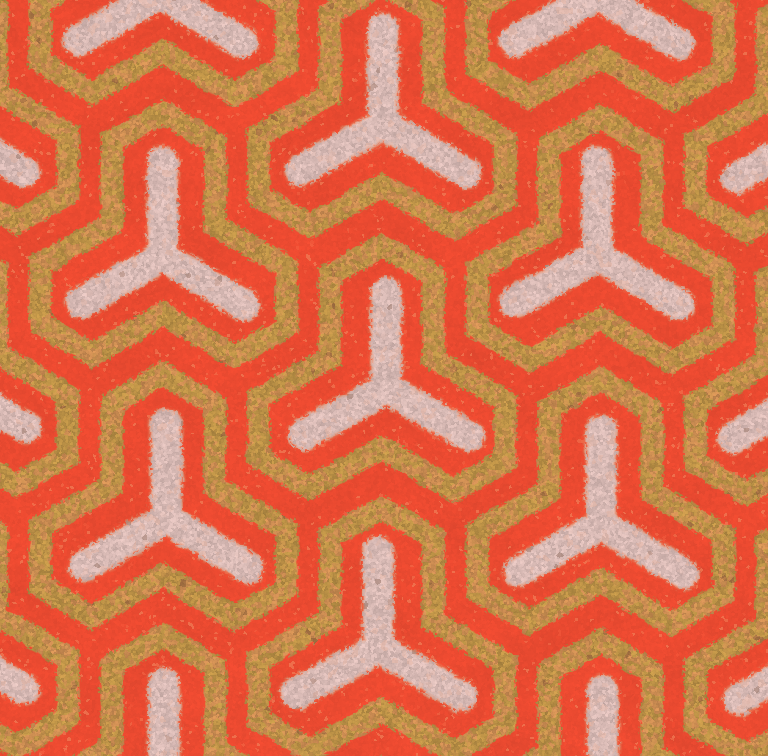
Give the GLSL for this pattern, as a Shadertoy shader.

```glsl
// Interlocking three-armed tortoiseshell motifs: silver tripods in gold outlines on red, with printed grain.
#define REPEATS_DOWN 2.885
#define COLUMN_PITCH 0.834
#define COLUMN_SHEAR 0.012
#define SILVER_RADIUS 0.060
#define SILVER_LENGTH 0.362
#define INNER_HALF_WIDTH 0.153
#define INNER_CAP 0.426
#define BAND_WIDTH 0.088
#define GRAIN_SCALE 95.0
#define EDGE_ROUGHNESS 0.016
#define RED vec3(0.92, 0.29, 0.19)
#define SILVER vec3(0.85, 0.73, 0.71)

vec2 hash2(vec2 p) {
    vec3 q = fract(p.xyx * vec3(0.1031, 0.1030, 0.0973));
    q += dot(q, q.yzx + 33.33);
    return fract((q.xx + q.yz) * q.zy);
}

// Cellular noise: x = distance to the nearest grain, y = random tone of that grain
vec2 grainNoise(vec2 p) {
    vec2 cell = floor(p), best = vec2(9.0, 0.0);
    for (int j = -1; j <= 1; j++)
    for (int i = -1; i <= 1; i++) {
        vec2 id = cell + vec2(i, j);
        float d = length(id + hash2(id + 500.0) - p);
        if (d < best.x) best = vec2(d, hash2(id + 917.0).x);
    }
    return best;
}

// Layered sines for slow wobble of edges and ink
float wobble(vec2 p) {
    return 0.5 * sin(p.x + 1.7 * sin(p.y)) + 0.3 * sin(2.3 * p.y - 1.1 * p.x)
         + 0.2 * sin(4.1 * p.x + 3.7 * p.y);
}

// Fold the three arms onto the upward one
vec2 foldArms(vec2 p) {
    vec2 normal = vec2(-0.5, 0.866025);
    p.x = abs(p.x);
    p -= 2.0 * min(dot(p, normal), 0.0) * normal;
    return vec2(abs(p.x), p.y);
}

float pointedTripod(vec2 p) {
    p = foldArms(p);
    return max(p.x - INNER_HALF_WIDTH, dot(p, vec2(0.5, 0.866025)) - INNER_CAP);
}

float roundedTripod(vec2 p) {
    p = foldArms(p);
    return length(p - vec2(0.0, clamp(p.y, 0.0, SILVER_LENGTH))) - SILVER_RADIUS;
}

void mainImage(out vec4 fragColor, in vec2 fragCoord) {
    vec2 p = (fragCoord - 0.5 * iResolution.xy) / iResolution.y * REPEATS_DOWN;
    p += vec2(0.008, 0.038);
    p.y += COLUMN_SHEAR * p.x;
    float soft = max(0.8 * REPEATS_DOWN / iResolution.y, 0.004);

    // Nearest motif in a staggered lattice; the silver is slightly off register
    float outline = 9.0, silver = 9.0;
    float column = floor(p.x / COLUMN_PITCH + 0.5);
    for (int i = -1; i <= 1; i++) {
        float c = column + float(i);
        float stagger = 0.5 * mod(c, 2.0);
        float row = floor(p.y - stagger + 0.5);
        for (int j = -1; j <= 1; j++) {
            float r = row + float(j);
            vec2 local = p - vec2(c * COLUMN_PITCH, r + stagger);
            vec2 shift = (hash2(vec2(c, r) + 40.0) - 0.5) * 0.035;
            outline = min(outline, pointedTripod(local));
            silver = min(silver, roundedTripod(local - shift));
        }
    }

    // Rough, stippled edges
    vec2 grain = grainNoise(p * GRAIN_SCALE);
    float fine = grainNoise(p * GRAIN_SCALE * 0.55 + 70.0).y;
    float rough = (grain.y - 0.5) * EDGE_ROUGHNESS + 0.004 * wobble(p * 26.0);
    float band = abs(outline - 0.5 * BAND_WIDTH) - 0.5 * BAND_WIDTH + rough;
    silver += rough;
    float goldMask = 1.0 - smoothstep(-soft, soft, band);
    float silverMask = 1.0 - smoothstep(-soft, soft, silver);

    // Inks: metallic grains vary more than the flat red
    float tone = (grain.y - 0.5) * 0.20 + (fine - 0.5) * 0.10 - 0.06 * (grain.x - 0.4);
    vec3 red = RED * (1.0 + 0.02 * wobble(p * 9.0) + 0.25 * tone);
    red = mix(red, vec3(0.93, 0.52, 0.36), 0.6 * smoothstep(0.96, 0.99, grain.y));
    vec3 gold = mix(vec3(0.75, 0.58, 0.28), vec3(0.77, 0.53, 0.31), smoothstep(0.45, 0.75, fine));
    gold *= 1.0 + tone;
    vec3 silverInk = SILVER * (1.0 + 0.75 * tone);
    silverInk = mix(silverInk, vec3(0.86, 0.66, 0.58), 0.4 * smoothstep(0.8, 0.95, fine));

    // Warm rim where the silver ink thins out
    float rim = 1.0 - smoothstep(0.0, 0.012, abs(silver));
    vec3 color = mix(red, gold, goldMask);
    color = mix(color, silverInk, silverMask);
    color = mix(color, vec3(0.89, 0.53, 0.38), 0.5 * rim);

    // Sparse dark flecks of wear on the metallic inks
    float fleck = smoothstep(0.985, 0.995, fine) * max(goldMask, silverMask);
    color *= 1.0 - 0.18 * fleck;
    fragColor = vec4(clamp(color, 0.0, 1.0), 1.0);
}
```
